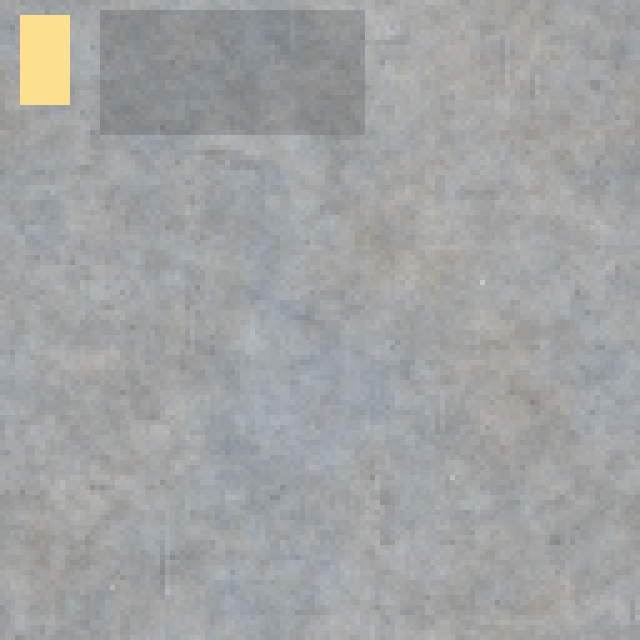
Give the GLSL for this texture, as a Shadertoy shader.

```glsl
// Weathered grey concrete drawn as a grid of small square cells, with a
// darker translucent panel and a plain yellow plate near the upper left.
// Wrapping value noise gives mottling and tint; hashes add grain and flecks.

const float CELLS = 128.0;
const vec3 COOL_GREY = vec3(0.622, 0.648, 0.670);
const vec3 WARM_GREY = vec3(0.654, 0.645, 0.625);
const vec3 PLATE_YELLOW = vec3(0.98, 0.88, 0.56);
const float PANEL_SHADE = 0.86;
const int SCRATCHES = 9;

float hash(vec2 p, float seed) {
    return fract(sin(dot(p, vec2(12.9898, 78.233)) + seed * 37.719) * 43758.5453);
}

// Value noise centred on zero; repeats is the whole lattice size per tile.
float noise(vec2 uv, vec2 repeats, float seed) {
    vec2 p = uv * repeats;
    vec2 i = floor(p);
    vec2 f = fract(p);
    f = f * f * (3.0 - 2.0 * f);
    vec2 a = mod(i, repeats);
    vec2 b = mod(i + 1.0, repeats);
    float low = mix(hash(a, seed), hash(vec2(b.x, a.y), seed), f.x);
    float high = mix(hash(vec2(a.x, b.y), seed), hash(b, seed), f.x);
    return mix(low, high, f.y) - 0.5;
}

// Brightness of the mottling, from broad clouds down to single cells.
float mottling(vec2 uv, vec2 cell) {
    float v = 0.035 * noise(uv, vec2(7.0, 9.0), 1.0);
    v += 0.040 * noise(uv, vec2(17.0, 19.0), 2.0);
    v += 0.055 * noise(uv, vec2(33.0, 37.0), 3.0);
    v += 0.055 * noise(uv, vec2(61.0, 67.0), 4.0);
    v += 0.025 * noise(uv, vec2(64.0, 20.0), 5.0);
    return v + 0.040 * (hash(cell, 6.0) - 0.5);
}

// Rare bright chips, dark pits and small smudged cracks.
float flecks(vec2 uv, vec2 cell) {
    float pick = hash(cell, 11.0);
    float chip = 0.11 * step(0.9988, pick);
    float pit = 0.05 * step(pick, 0.006);
    float crack = 0.05 * smoothstep(0.32, 0.48, noise(uv, vec2(30.0, 46.0), 12.0));
    return chip - pit - crack;
}

// Thin vertical scratches: a light column with a dark one on its left.
float scratches(vec2 cell) {
    float v = 0.0;
    for (int k = 0; k < SCRATCHES; k++) {
        vec2 id = vec2(float(k), 3.0);
        vec2 start = floor(CELLS * vec2(hash(id, 21.0), hash(id, 22.0)));
        float reach = mix(5.0, 15.0, hash(id, 23.0));
        float strength = mix(0.015, 0.075, pow(hash(id, 24.0), 3.0));
        vec2 d = mod(cell - start, CELLS);
        float along = smoothstep(0.0, 2.0, d.y + 1.0) * (1.0 - smoothstep(reach - 3.0, reach, d.y));
        float light = 1.0 - step(0.5, d.x);
        float dark = step(CELLS - 1.5, d.x);
        v += strength * along * (light - 0.8 * dark);
    }
    return v;
}

vec3 concrete(vec2 rawCell) {
    vec2 cell = mod(rawCell, CELLS);
    vec2 uv = (cell + 0.5) / CELLS;
    float tint = 0.5 + 0.75 * noise(uv, vec2(5.0), 31.0);
    tint += 0.55 * noise(uv, vec2(14.0), 32.0);
    tint += 0.55 * noise(uv, vec2(43.0), 33.0);
    vec3 base = mix(COOL_GREY, WARM_GREY, clamp(tint, 0.0, 1.2));
    return base + mottling(uv, cell) + flecks(uv, cell) + scratches(cell);
}

// Square cells whose borders are blended over one screen pixel.
vec3 smoothCells(vec2 p, vec2 pixel) {
    vec2 q = p - 0.5;
    vec2 i = floor(q);
    vec2 w = clamp((fract(q) - 0.5) / pixel + 0.5, 0.0, 1.0);
    vec3 low = mix(concrete(i), concrete(i + vec2(1.0, 0.0)), w.x);
    vec3 high = mix(concrete(i + vec2(0.0, 1.0)), concrete(i + 1.0), w.x);
    return mix(low, high, w.y);
}

// Coverage of an axis-aligned rectangle with edges one pixel soft.
float rectangle(vec2 p, vec2 centre, vec2 halfSize, vec2 pixel) {
    vec2 inside = clamp((halfSize - abs(p - centre)) / pixel + 0.5, 0.0, 1.0);
    return inside.x * inside.y;
}

void mainImage(out vec4 fragColor, in vec2 fragCoord) {
    vec2 p = fragCoord / iResolution.xy * CELLS;
    vec2 pixel = CELLS / iResolution.xy;
    vec3 color = smoothCells(p, pixel);

    // Shaded panel, then the opaque plate
    float panel = rectangle(p, vec2(46.5, 113.5), vec2(26.5, 12.5), pixel);
    color *= mix(1.0, PANEL_SHADE, panel);
    float plate = rectangle(p, vec2(9.0, 116.0), vec2(5.0, 9.0), pixel);
    color = mix(color, PLATE_YELLOW, plate);

    fragColor = vec4(color, 1.0);
}
```
